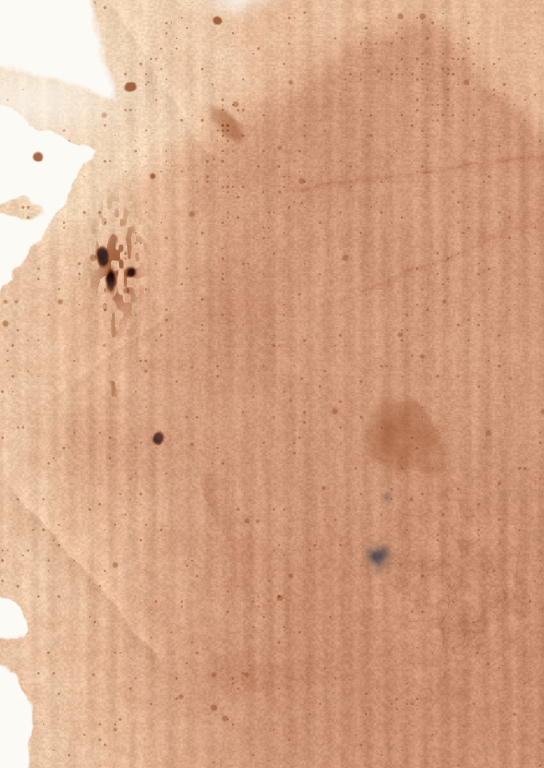
A Shadertoy shader for this texture:

```glsl
// Aged corrugated paper: a cream-to-clay wash with tide marks, folds and cracks,
// torn white patches on the left, rust and ink spots. Layers of value noise and
// distance functions, in units of canvas height.
#define WHITE vec3(.99, .98, .96)
#define CREAM vec3(.94, .83, .71)
#define SAND vec3(.89, .71, .58)
#define TAN vec3(.83, .62, .50)
#define CLAY vec3(.77, .54, .42)
#define RUST vec3(.58, .31, .17)
#define INK vec3(.20, .13, .14)
#define FLUTE_PERIOD .0255
#define GRAIN .075

float hash(vec2 p) { return fract(sin(dot(p, vec2(127.1, 311.7))) * 43758.5453); }

float noise(vec2 p) {
  vec2 i = floor(p), f = fract(p);
  f = f * f * (3. - 2. * f);
  return mix(mix(hash(i), hash(i + vec2(1, 0)), f.x),
             mix(hash(i + vec2(0, 1)), hash(i + 1.), f.x), f.y);
}

// Fractal noise, centred on zero
float fbm(vec2 p) {
  float sum = -.48, amp = .5;
  for (int i = 0; i < 5; i++, amp *= .5) {
    sum += amp * noise(p);
    p = mat2(1.6, 1.2, -1.2, 1.6) * p + 7.3;
  }
  return sum;
}

// Signed distance to a line, positive on the left of a -> b
float side(vec2 p, vec2 a, vec2 b) {
  vec2 d = normalize(b - a);
  return dot(p - a, vec2(-d.y, d.x));
}

float segment(vec2 p, vec2 a, vec2 b) {
  vec2 d = b - a;
  return length(p - a - d * clamp(dot(p - a, d) / dot(d, d), 0., 1.));
}

// Centre x, y and radii rx, ry
float ellipse(vec2 p, float x, float y, float rx, float ry) {
  return (length((p - vec2(x, y)) / vec2(rx, ry)) - 1.) * min(rx, ry);
}

float glow(vec2 p, float x, float y, float rx, float ry) {
  vec2 q = (p - vec2(x, y)) / vec2(rx, ry);
  return exp(-dot(q, q));
}

float inside(float d, float blur) { return 1. - smoothstep(-blur, blur, d); }

// Fold: lit on one side, shaded on the other
float fold(vec2 p, vec2 a, vec2 b, float width) {
  float s = side(p, a, b);
  return exp(-segment(p, a, b) / width) * s / (abs(s) + .0015);
}

// Dots in a chosen share of cells
float specks(vec2 p, float scale, float share) {
  vec2 cell = floor(p * scale);
  float d = length(fract(p * scale) - .5) - .1 - .2 * hash(cell + 5.5);
  return step(hash(cell), share) * inside(d, .12);
}

void mainImage(out vec4 fragColor, in vec2 fragCoord) {
  vec2 p = fragCoord / iResolution.y;
  float edge = 1.5 / iResolution.y, broad = fbm(p * 7.), fine = fbm(p * 42. + 9.);
  vec2 warp = vec2(fbm(p * 28.), fbm(p * 28. + 31.));
  vec2 q = p + .028 * warp, f = p + .012 * warp;

  // Wash depth, with an arched tide line and a lower tide edge
  float above = q.y - .96 + .6 * max(.49 - p.x, 0.) + .9 * max(p.x - .56, 0.) + .05 * broad;
  float depth = mix(.22, .8, smoothstep(0., .43, p.x + .1 * broad));
  depth += .12 * smoothstep(.55, .1, p.y) * smoothstep(.15, .5, p.x);
  depth *= 1. - .62 * smoothstep(-.05, .04, above);
  depth += .28 * broad + .22 * fine - .25 * glow(p, .1, .9, .16, .24);
  depth += .2 * exp(-abs(above + .015) / .018) * smoothstep(.42, .54, p.x);
  depth += .17 * glow(p, .3, .67, .06, .13) + .2 * glow(p, .13, .41, .07, .06);
  depth += .22 * glow(q, .34, .12, .08, .03);
  float tide = q.x - .305 + .045 * smoothstep(.25, .385, p.y);
  float span = smoothstep(.17, .25, p.y) * smoothstep(.39, .375, p.y);
  depth += .28 * span * smoothstep(-edge, edge, tide) * exp(-max(tide, 0.) / .018);
  vec3 t = clamp(depth * 3. - vec3(0, 1, 2), 0., 1.);
  vec3 col = mix(mix(mix(CREAM, SAND, t.x), TAN, t.y), CLAY, t.z);

  // Corrugation, fibres, grain and folds
  col += .018 * sin(6.2832 * p.x / FLUTE_PERIOD + broad) * (.5 + noise(p * vec2(30, 4)));
  col += .035 * (noise(p * vec2(110, 9)) - .5);
  col += GRAIN * (noise(p * 330.) + .5 * hash(floor(p * 512.)) - .75);
  col += .035 * fold(f, vec2(.26, .62), vec2(.48, .43), .003);
  col += .07 * fold(f, vec2(.02, .36), vec2(.2, .15), .012);
  col += .045 * fold(f, vec2(.05, .47), vec2(.22, .59), .007);
  col += .045 * fold(f, vec2(.15, .99), vec2(.27, .8), .01);

  // Reddish scratches and cracks
  float scratch = exp(-segment(f, vec2(.39, .755), vec2(.71, .797)) / .003);
  scratch += .7 * exp(-segment(f, vec2(.44, .61), vec2(.7, .71)) / .004);
  col -= scratch * vec3(.06, .09, .08) * (.4 + noise(p * 60.));
  float crack = inside(abs(noise(q * 65.) - .5) - .02, .06);
  col += glow(p, .6, .23, .13, .17) * (.22 * fine - .075 * crack);

  // Brown stains, spatter, drip and specks
  float blot = min(ellipse(q, .522, .432, .046, .05), ellipse(q, .562, .405, .021, .021));
  float stain = inside(blot, .006) * (.28 + .5 * fine) + .35 * glow(q, .51, .43, .027, .027);
  stain += .48 * inside(segment(q, vec2(.283, .848), vec2(.315, .828)) - .01, .006);
  float spatter = glow(p, .152, .655, .028, .065) + .7 * glow(p, .148, .52, .004, .06);
  stain += .85 * spatter * smoothstep(.48, .66, noise(p * vec2(190, 90)));
  float dust = .03 + .3 * glow(p, .3, .78, .03, .06) + .25 * glow(p, .58, .91, .09, .05);
  stain += .5 * specks(p, 150., dust) + .5 * specks(p, 70., .012);
  col = mix(col, RUST, clamp(stain, 0., .9));

  // Torn white patches with a pale strip between
  vec2 tip = vec2(.152, .87), notch = vec2(.127, .805);
  float upper = max(side(q, vec2(.118, 1), tip), side(q, tip, vec2(0, .915)));
  float lower = max(side(q, vec2(0, .86), notch), side(q, notch, vec2(.015, .635)));
  lower = max(lower, -ellipse(q, .025, .73, .032, .009));
  lower = min(lower, min(ellipse(q, .004, .195, .029, .029), ellipse(q, 0., .058, .043, .076)));
  float pale = .65 * glow(p, .04, .87, .1, .05) + .7 * glow(q, .32, 1., .04, .014);
  col = mix(col, WHITE, max(pale, max(inside(upper, .008), inside(lower, edge))));

  // Drops as centre and radii: four of ink, then rust
  vec4 drops[8] = vec4[8](vec4(.135, .666, .01, .013), vec4(.146, .636, .007, .017),
    vec4(.169, .646, .007, .008), vec4(.208, .43, .008, .009), vec4(.171, .887, .008, .007),
    vec4(.049, .797, .006, .006), vec4(.281, .975, .006, .006), vec4(.198, .772, .003, .003));
  for (int i = 0; i < 8; i++) {
    vec4 k = drops[i];
    float d = ellipse(f, k.x, k.y, k.z, k.w);
    col = mix(col, RUST, .85 * inside(d, edge));
    if (i < 4) col = mix(col, INK + .4 * fine, .9 * inside(d + .002, edge));
  }
  float smudge = .85 * glow(q, .492, .275, .011, .011) + .3 * glow(p, .504, .353, .006, .006);
  fragColor = vec4(mix(col, vec3(.25, .25, .29), smudge), 1);
}
```
